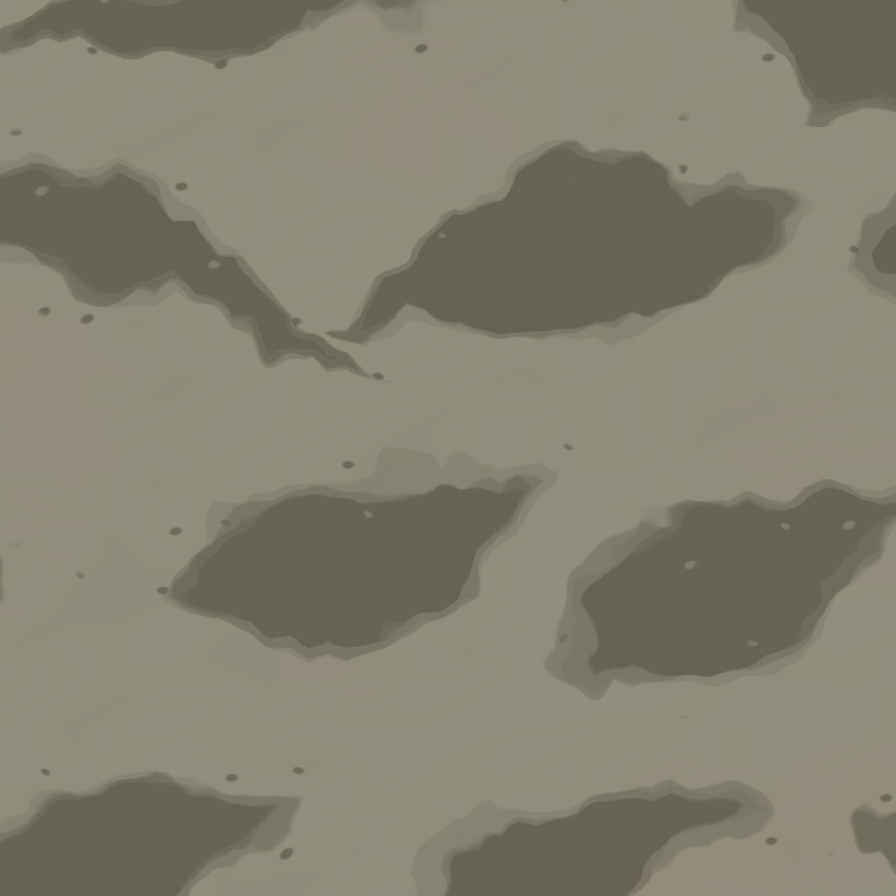
This texture is drawn by a Shadertoy shader. Its source:

```glsl
#define LIGHT vec3(0.565, 0.550, 0.482)
#define DARK vec3(0.400, 0.388, 0.326)
#define WARM_TINT vec3(0.012, -0.006, -0.004)
#define CELL vec2(0.56, 0.335)
#define BLOB_SIZE vec2(0.222, 0.071)
#define CORNER_POWER 1.3
#define EDGE 0.0019
#define HALO_WIDTH 0.005
#define SPECK_CELL 0.075
#define SPECK_CHANCE 0.38

vec2 hash2(vec2 p) {
    vec3 q = fract(p.xyx * vec3(0.1031, 0.1030, 0.0973));
    q += dot(q, q.yzx + 33.33);
    return fract((q.xx + q.yz) * q.zy);
}

// Linear value noise, centred on zero; its creases give faceted outlines
float facetNoise(vec2 p) {
    vec2 i = floor(p), f = fract(p);
    float low = mix(hash2(i).x, hash2(i + vec2(1, 0)).x, f.x);
    float high = mix(hash2(i + vec2(0, 1)).x, hash2(i + vec2(1, 1)).x, f.x);
    return mix(low, high, f.y) - 0.5;
}

vec2 facetWarp(vec2 p, float frequency) {
    return vec2(facetNoise(p * frequency + 17.0), facetNoise(p * frequency + 61.0));
}

vec2 rotate(vec2 p, float angle) {
    float c = cos(angle), s = sin(angle);
    return vec2(c * p.x + s * p.y, c * p.y - s * p.x);
}

float coverage(float d) {
    return 1.0 - smoothstep(-EDGE, EDGE, d);
}

// Approximate distance to one tapered, pointed blob
float blobDistance(vec2 p, vec2 seed) {
    vec2 shape = hash2(seed + 31.0);
    vec2 turn = hash2(seed + 83.0);
    float tilt = turn.x < 0.2 ? -0.35 : mix(0.12, 0.5, turn.x);
    p = rotate(p, tilt);
    vec2 size = BLOB_SIZE * mix(vec2(0.75, 0.7), vec2(1.2, 1.35), shape);
    float taper = clamp(p.x / size.x, -1.0, 1.0) * (turn.y - 0.5) * 1.3;
    vec2 q = abs(p) / (size * vec2(1.0, 1.0 + taper));
    float r = pow(pow(q.x, CORNER_POWER) + pow(q.y, CORNER_POWER), 1.0 / CORNER_POWER);
    return (r - 1.0) * size.y;
}

// Staggered, jittered rows of blobs
float patches(vec2 p) {
    p += 0.085 * facetWarp(p, 7.0) + 0.040 * facetWarp(p, 19.0)
       + 0.016 * facetWarp(p, 47.0);
    float row = floor(p.y / CELL.y);
    float nearest = 1.0;
    for (int j = -1; j <= 1; j++) {
        float y = row + float(j);
        float stagger = 0.5 * mod(y, 2.0);
        float column = floor(p.x / CELL.x - stagger);
        for (int i = -1; i <= 1; i++) {
            vec2 id = vec2(column + float(i), y);
            vec2 jitter = (hash2(id + 9.0) - 0.5) * vec2(0.24, 0.42);
            vec2 centre = (id + vec2(stagger, 0.0) + 0.5 + jitter) * CELL;
            nearest = min(nearest, blobDistance(p - centre, id + 5.0));
        }
    }
    return nearest;
}

// Sparse small slanted flecks
float specks(vec2 p) {
    vec2 id = floor(p / SPECK_CELL);
    vec2 local = (fract(p / SPECK_CELL) - 0.5 - (hash2(id + 71.0) - 0.5) * 0.6) * SPECK_CELL;
    vec2 pick = hash2(id + 140.0);
    local = rotate(local, mix(-0.6, 0.8, pick.y)) * vec2(0.75, 1.2);
    float radius = mix(0.0035, 0.0065, pick.y);
    return coverage(length(local) - radius) * step(pick.x, SPECK_CHANCE);
}

void mainImage(out vec4 fragColor, in vec2 fragCoord) {
    vec2 p = fragCoord / iResolution.y + vec2(0.23, 0.14);
    float d = patches(p);

    // Faintly mottled ground
    float mottle = facetNoise(rotate(p, 0.4) * vec2(4.0, 8.0));
    vec3 color = LIGHT + WARM_TINT * mottle;
    color += 0.009 * facetNoise(rotate(p, 0.5) * vec2(14.0, 36.0));

    // Overlapping translucent washes around each patch
    for (int i = 0; i < 3; i++) {
        float layer = float(i);
        float width = HALO_WIDTH * (1.0 + layer)
                    + 0.030 * facetNoise(p * 10.0 + layer * 37.0)
                    + 0.011 * facetNoise(p * 36.0 + layer * 53.0);
        color = mix(color, DARK, coverage(d - width) * (0.56 - 0.17 * layer));
    }

    // Solid core
    color = mix(color, DARK + 0.004 * mottle, coverage(d));

    // Flecks beside the edges: dark outside, pale inside
    float fleck = specks(p);
    float outside = smoothstep(0.008, 0.014, d) * (1.0 - smoothstep(0.035, 0.045, d));
    float inside = smoothstep(-0.03, -0.022, d) * (1.0 - smoothstep(-0.009, -0.004, d));
    color = mix(color, DARK, 0.85 * fleck * outside);
    color = mix(color, LIGHT, 0.6 * fleck * inside);

    fragColor = vec4(color, 1.0);
}
```
